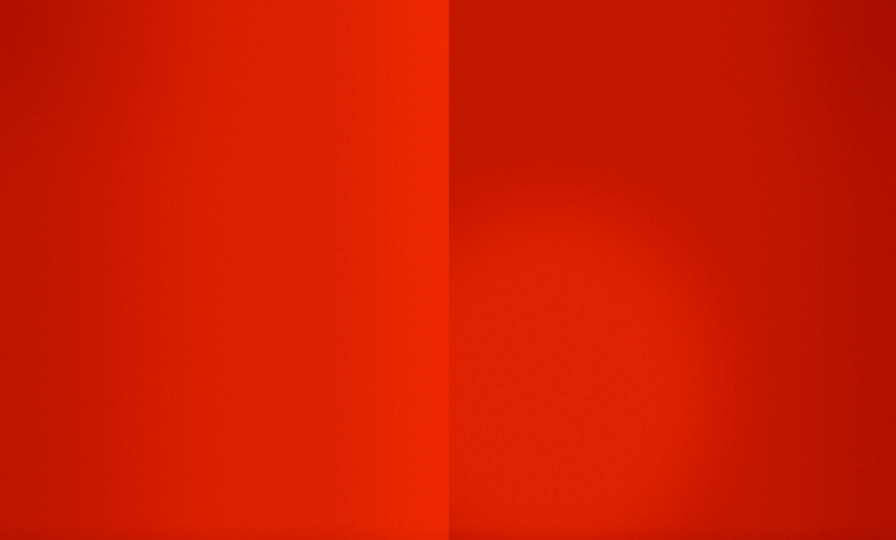
Write a WebGL 2 fragment shader that draws this background.

```glsl
#version 300 es
precision highp float;
// Two red panels meeting at a vertical seam: the left one brightens towards
// the seam, the right one is darker and holds a soft round glow.
// A single brightness value is shaded, grained, then mapped to a red ramp.

uniform vec2 u_resolution;
out vec4 fragColor;

const float SEAM_X = 0.501;
const vec3 DEEP_RED = vec3(0.62, 0.045, 0.0);
const vec3 MID_RED = vec3(0.78, 0.09, 0.0);
const vec3 HOT_RED = vec3(0.94, 0.165, 0.0);

vec2 hashGradient(vec2 cell) {
    vec3 q = fract(cell.xyx * vec3(0.1031, 0.1030, 0.0973));
    q += dot(q, q.yzx + 33.33);
    float angle = 6.2832 * fract((q.x + q.y) * q.z);
    return vec2(cos(angle), sin(angle));
}

float gradientNoise(vec2 p) {
    vec2 cell = floor(p);
    vec2 f = fract(p);
    vec2 w = f * f * f * (f * (f * 6.0 - 15.0) + 10.0);
    float a = dot(hashGradient(cell), f);
    float b = dot(hashGradient(cell + vec2(1, 0)), f - vec2(1, 0));
    float c = dot(hashGradient(cell + vec2(0, 1)), f - vec2(0, 1));
    float d = dot(hashGradient(cell + vec2(1, 1)), f - vec2(1, 1));
    return mix(mix(a, b, w.x), mix(c, d, w.x), w.y);
}

// Soft ellipse: 1 inside, fading to 0 across its rim
float softGlow(vec2 p, vec2 center, vec2 radius) {
    return 1.0 - smoothstep(0.55, 1.3, length((p - center) / radius));
}

// Brightness is the red level of the panel
float leftPanel(vec2 uv) {
    float level = mix(0.74, 0.86, smoothstep(-0.02, 0.28, uv.x));
    level += 0.07 * smoothstep(0.34, SEAM_X, uv.x);
    float topCorner = smoothstep(0.6, 1.0, uv.y) * (1.0 - smoothstep(0.0, 0.35, uv.x));
    return level - 0.05 * topCorner;
}

float rightPanel(vec2 uv, vec2 p) {
    float level = 0.762 - 0.06 * smoothstep(0.82, 1.0, uv.x);
    level -= 0.04 * smoothstep(0.75, 1.0, uv.x) * smoothstep(0.6, 1.0, uv.y);
    return level + 0.108 * softGlow(p, vec2(1.02, 0.28), vec2(0.33, 0.37));
}

vec3 redRamp(float level) {
    vec3 low = mix(DEEP_RED, MID_RED, smoothstep(0.0, 1.0, (level - DEEP_RED.r) / 0.16));
    low.r = level;
    vec3 high = mix(MID_RED, HOT_RED, clamp((level - MID_RED.r) / 0.16, 0.0, 1.0));
    return level < MID_RED.r ? low : high;
}

void main() {
    vec2 uv = gl_FragCoord.xy / u_resolution;
    vec2 p = gl_FragCoord.xy / u_resolution.y;

    // Panels joined by a smooth seam
    float blur = max(0.0012, 0.75 / u_resolution.x);
    float side = smoothstep(SEAM_X - blur, SEAM_X + blur, uv.x);
    float level = mix(leftPanel(uv), rightPanel(uv, p), side);

    // Faint shade along the lower rim
    level -= 0.03 * (1.0 - smoothstep(0.0, 0.035, uv.y));

    // Fine grain
    float grain = gradientNoise(p * 190.0) + 0.6 * gradientNoise(p * 87.0 + 31.7);
    level += 0.018 * grain;

    fragColor = vec4(redRamp(level), 1.0);
}
```
